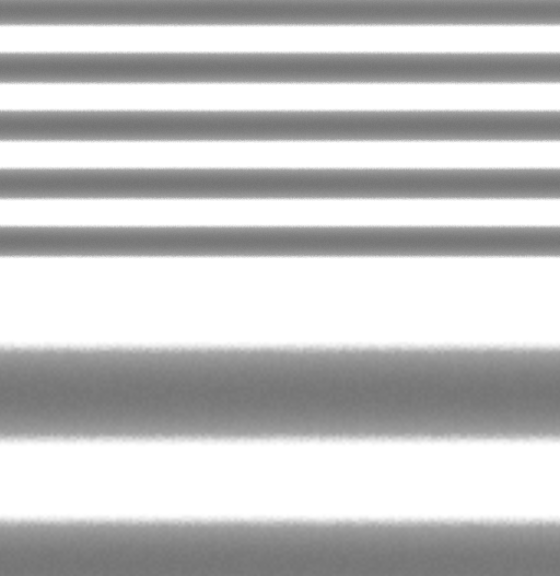
Top: the whole. Bottom: its middle third, enlarged.
Give the GLSL for this pattern, as a Shadertoy shader.

```glsl
float hash(vec2 p) {
    vec3 q = fract(vec3(p.xyx) * 0.1031);
    q += dot(q, q.yzx + 33.33);
    return fract((q.x + q.y) * q.z);
}

float valueNoise(vec2 p) {
    vec2 cell = floor(p);
    vec2 f = fract(p);
    f = f * f * (3.0 - 2.0 * f);
    float low = mix(hash(cell), hash(cell + vec2(1.0, 0.0)), f.x);
    float high = mix(hash(cell + vec2(0.0, 1.0)), hash(cell + 1.0), f.x);
    return mix(low, high, f.y);
}

void mainImage(out vec4 fragColor, in vec2 fragCoord) {
    vec2 uv = fragCoord / iResolution.y;

    // Fine grain and a slow drift along each stripe
    float grain = valueNoise(uv * 256.0 - 0.5) - 0.5;
    float drift = valueNoise(uv * vec2(2.5, 4.84) + 7.0) - 0.5;

    // Distance from the nearest stripe centre, in stripe periods
    float phase = (uv.y - 0.5508) * 4.84;
    float dist = abs(fract(phase + 0.5) - 0.5);

    // Rounded grey body with a soft, grainy rim
    float body = 0.47 + 3.0 * dist * dist + 0.025 * grain + 0.015 * drift;
    float rim = smoothstep(0.22, 0.31, dist + 0.012 * grain + 0.006 * drift);

    fragColor = vec4(vec3(mix(body, 1.0, rim)), 1.0);
}
```
